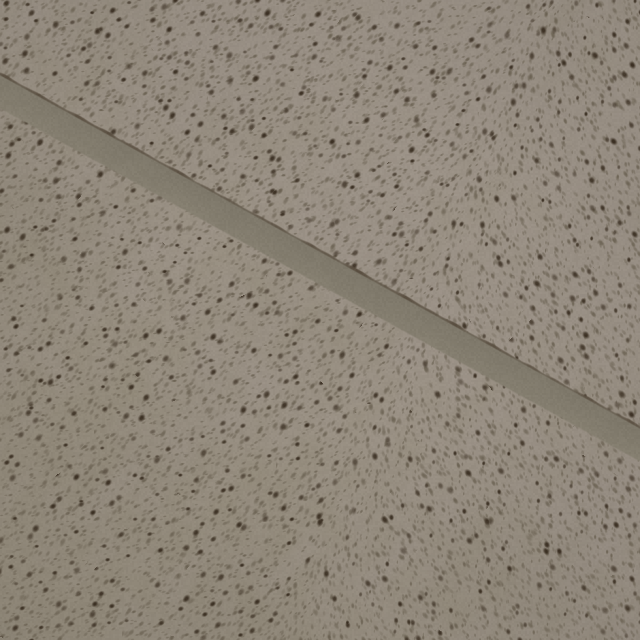
Give the GLSL for this texture, as a three.js fragment shader.

```glsl
// A speckled mineral ceiling panel crossed by a smooth diagonal rail.
// Layers of jittered cellular flecks follow a grain that turns to the right;
// the rail is a sloped strip with a rough shadow along its upper edge.
varying vec2 vUv;

const vec3 PANEL = vec3(0.596, 0.560, 0.518);
const vec3 PANEL_WARM = vec3(0.570, 0.538, 0.478);
const vec3 RAIL = vec3(0.506, 0.482, 0.426);
const vec3 SHADOW = vec3(0.340, 0.295, 0.240);
const vec3 FLECK_FAINT = vec3(0.420, 0.385, 0.325);
const vec3 FLECK_DARK = vec3(0.220, 0.175, 0.125);

const float RAIL_SLOPE = -0.552;
const float RAIL_TOP = 0.885;
const float RAIL_DROP = 0.054;

vec2 hash2(vec2 p) {
  vec3 q = fract(p.xyx * vec3(0.1031, 0.1030, 0.0973));
  q += dot(q, q.yzx + 33.33);
  return fract((q.xx + q.yz) * q.zy);
}

// Slow layered sines, about -1 to 1
float waves(vec2 p) {
  return 0.5 * sin(p.x * 1.3 + 1.7 * sin(p.y * 0.9))
       + 0.5 * sin(p.y * 1.7 - p.x * 0.6 + 1.3 * sin(p.x * 1.1));
}

// Direction of the flecks: rising on the left, steep on the right
float grainAngle(vec2 p) {
  float side = p.x - mix(0.46, 0.86, p.y);
  return mix(0.55, 1.90, smoothstep(-0.12, 0.12, side));
}

// Coverage of scattered oval flecks, one candidate per cell
float flecks(vec2 p, float cells, float density, float radius, float stretch, float seed) {
  vec2 home = floor(p * cells);
  float cover = 0.0;
  for (int j = -1; j <= 1; j++) {
    for (int i = -1; i <= 1; i++) {
      vec2 cell = home + vec2(float(i), float(j));
      vec2 jitter = hash2(cell + seed);
      vec2 traits = hash2(cell + seed + 71.3);
      vec2 center = (cell + jitter) / cells;
      float angle = grainAngle(center) + (traits.y - 0.5) * 0.9;
      vec2 along = vec2(cos(angle), sin(angle));
      vec2 d = p - center;
      vec2 local = vec2(dot(d, along) / stretch, dot(d, vec2(-along.y, along.x)));
      float size = radius * mix(0.6, 1.15, traits.y);
      float spot = 1.0 - smoothstep(size * 0.25, size * 1.4, length(local));
      float present = step(traits.x, density);
      float strength = mix(0.5, 1.0, fract(traits.x * 17.0 + traits.y));
      cover = max(cover, spot * present * strength);
    }
  }
  return cover;
}

// Panel tone with gentle falloff toward the lower left and the corners
vec3 panelColor(vec2 p) {
  float warmth = smoothstep(0.95, 0.0, p.x * 0.6 + p.y * 0.6);
  warmth += 0.22 * waves(p * 13.0) + 0.22 * waves(p.yx * 47.0 + 3.0);
  vec3 color = mix(PANEL, PANEL_WARM, clamp(warmth, 0.0, 1.0));
  vec2 c = p - vec2(0.52, 0.55);
  color *= 1.022 - 0.13 * dot(c, c);
  return color * (1.0 + 0.009 * waves(p * 9.0));
}

vec3 addFlecks(vec3 color, vec2 p) {
  float clump = 0.10 * waves(p * 24.0);
  float fine = flecks(p, 100.0, 0.68, 0.0023, 1.9, 11.0);
  float medium = flecks(p, 64.0, 0.52 + clump, 0.0030, 1.7, 37.0);
  float bold = flecks(p, 42.0, 0.52 + clump, 0.0040, 1.35, 83.0);
  color = mix(color, FLECK_FAINT, fine * 0.62);
  color = mix(color, FLECK_FAINT, medium * 0.92);
  return mix(color, FLECK_DARK, bold * 0.95);
}

// Soft-edged strip lying between two heights
float strip(float height, float low, float high, float blur) {
  return smoothstep(low - blur, low + blur, height)
       * (1.0 - smoothstep(high - blur, high + blur, height));
}

void main() {
  vec2 p = vUv;
  float height = p.y - (RAIL_TOP + RAIL_SLOPE * p.x);
  vec3 color = addFlecks(panelColor(p), p);

  // Smooth rail, slightly darker toward its upper side
  float across = clamp(-height / RAIL_DROP, 0.0, 1.0);
  vec3 rail = RAIL * mix(0.97, 1.03, across);
  rail *= 1.0 + 0.008 * waves(p * 40.0);
  color = mix(color, rail, strip(height, -RAIL_DROP, 0.0, 0.0022));

  // Broken contact shadow where the panel meets the rail
  float rough = waves(vec2(p.x * 95.0, p.x * 41.0));
  float edge = strip(height, -0.0025, 0.0015 + 0.0015 * rough, 0.0018);
  color = mix(color, SHADOW, edge * (0.65 + 0.28 * rough));

  // Fine surface grain
  color += (hash2(floor(p * 300.0)).x - 0.5) * 0.022;
  gl_FragColor = vec4(color, 1.0);
}
```
